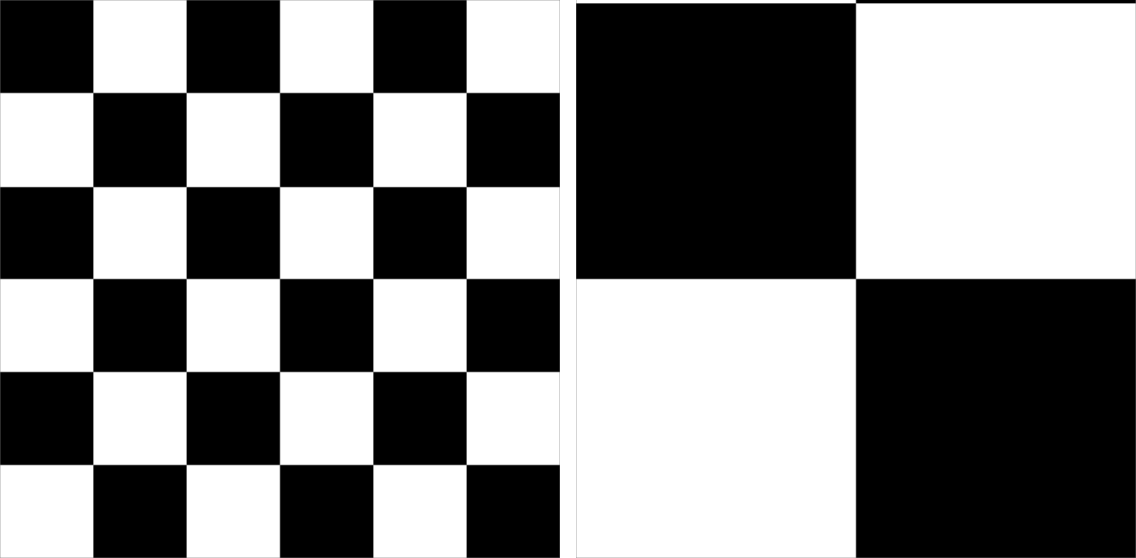
Left: the whole. Right: its middle third, enlarged.
A Shadertoy shader for this pattern:

```glsl
// Signed distance to the nearest cell border, alternating in sign from cell to cell
vec2 borderDistance(vec2 grid) {
    return abs(mod(grid - 0.5, 2.0) - 1.0) - 0.5;
}

void mainImage(out vec4 fragColor, in vec2 fragCoord) {
    // Six columns by six rows
    vec2 grid = 6.0 * fragCoord / iResolution.xy;
    vec2 pixel = 6.0 / iResolution.xy;

    // One row border sits slightly low
    grid.y += 0.012 * max(0.0, 1.0 - abs(grid.y - 4.0));

    // Smoothed square waves multiply into a checkerboard
    vec2 wave = clamp(borderDistance(grid) / (0.75 * pixel), -1.0, 1.0);
    float checker = 0.5 + 0.5 * wave.x * wave.y;

    fragColor = vec4(vec3(checker), 1.0);
}
```
